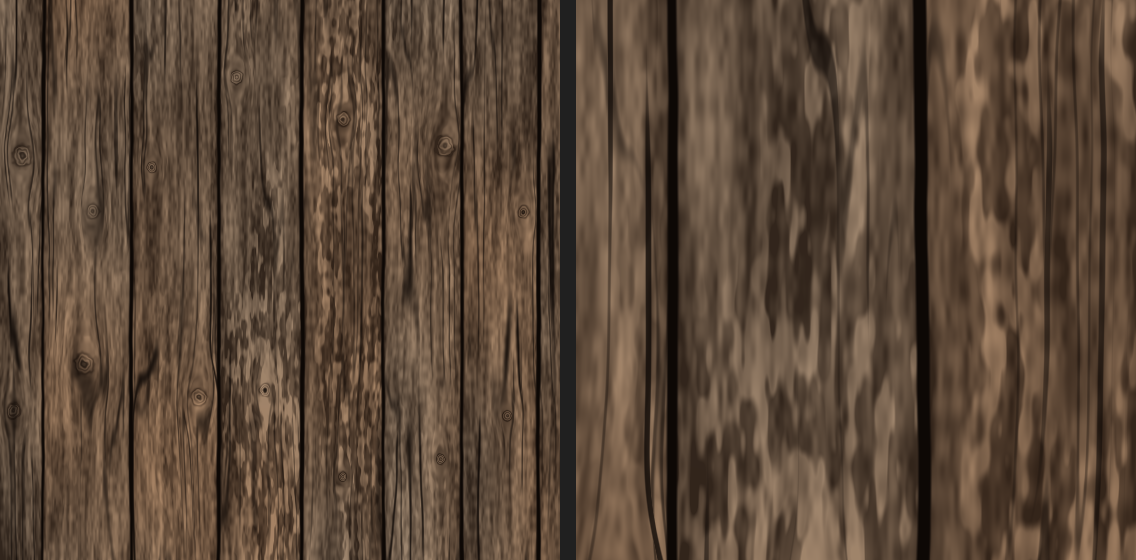
Left: the whole. Right: its middle third, enlarged.
This texture is drawn by a Shadertoy shader. Its source:

```glsl
// Weathered vertical timber boards: seven dark seams split the canvas into eight planks.
// Stretched value noise makes fibres and flakes, its contour lines make cracks,
// and scattered knots bend the grain around them.

const float SEAMS = 7.0;
const float PI = 3.14159;
const vec3 GAP_COLOR = vec3(0.05, 0.03, 0.02);
const vec3 DARK_WOOD = vec3(0.20, 0.145, 0.105);
const vec3 LIGHT_WOOD = vec3(0.63, 0.515, 0.41);

float hash(vec2 p) {
    return fract(sin(dot(p, vec2(127.1, 311.7))) * 43758.545);
}

float noise(vec2 p) {
    vec2 cell = floor(p), f = fract(p);
    f = f * f * (3.0 - 2.0 * f);
    float low = mix(hash(cell), hash(cell + vec2(1, 0)), f.x);
    float high = mix(hash(cell + vec2(0, 1)), hash(cell + vec2(1, 1)), f.x);
    return mix(low, high, f.y);
}

// Horizontal place of a seam, slightly uneven in spacing and along its length
float seamX(float i, float y) {
    float wobble = noise(vec2(i * 7.3, y * 5.0)) - 0.5 + 0.4 * (noise(vec2(i * 3.1, y * 28.0)) - 0.5);
    return 0.078 + 0.1473 * i + 0.02 * sin(PI * i / 6.0) + 0.004 * wobble;
}

// x: plank index, y: signed distance to the nearest seam edge
vec2 plankAt(vec2 p) {
    float id = 0.0, gap = 1.0;
    for (float i = 0.0; i < SEAMS; i++) {
        float x = seamX(i, p.y);
        float halfWidth = mix(0.0016, 0.0036, noise(vec2(i * 5.7, p.y * 6.0)));
        id += step(x, p.x);
        gap = min(gap, abs(p.x - x) - halfWidth);
    }
    return vec2(id, gap);
}

// xy: grain position bent around knots, z: ring tone, w: dark core
vec4 knots(vec2 p, float id) {
    vec2 grain = p;
    float tone = 0.0, core = 0.0;
    float middle = 0.5 * (seamX(id - 1.0, 0.5) + seamX(id, 0.5));
    for (float k = 0.0; k < 2.0; k++) {
        vec2 seed = vec2(id * 3.7 + 1.0, k * 9.1 + 4.0);
        vec2 center = vec2(middle + 0.09 * (hash(seed) - 0.5), 0.5 * (k + 0.15 + 0.7 * hash(seed + 2.0)));
        float radius = mix(0.006, 0.017, hash(seed + 5.0));
        vec2 d = p - center;
        vec2 reach = d / (radius * vec2(2.2, 4.5));
        grain.x -= 0.8 * d.x * exp(-dot(reach, reach));
        float r = length(d * vec2(1.0, 0.85)) / radius + 0.3 * (noise(d * 160.0 + seed) - 0.5);
        float inside = 1.0 - smoothstep(0.7, 1.15, r);
        tone += inside * 0.2 * cos(r * 15.0) - 0.3 * exp(-30.0 * (r - 1.0) * (r - 1.0));
        core = max(core, (1.0 - smoothstep(0.15, 0.55, r)) * hash(seed + 8.0));
    }
    return vec4(grain, tone, core);
}

// Thin lines along the contours of stretched noise, broken up by a patchy mask
float cracks(vec2 p, float frequency, float stretch, float width, float pixel) {
    vec2 q = p * vec2(frequency, stretch);
    float n = noise(q);
    float slope = abs(noise(q + vec2(0.04, 0.0)) - n) / 0.04;
    float d = abs(n - 0.5) / (frequency * max(slope, 0.35));
    float mask = smoothstep(0.42, 0.68, noise(p * vec2(26.0, 4.5) + frequency));
    float w = width * mask;
    return mask * (1.0 - smoothstep(max(w - pixel, 0.0), w + pixel, d));
}

// Brightness of bare wood: broad stains, grain bands, fibres and fine grit
float fibres(vec2 p) {
    float t = 0.24 * noise(p * vec2(16.0, 5.0));
    t += 0.26 * noise(p * vec2(75.0, 4.0));
    t += 0.30 * noise(p * vec2(190.0, 16.0));
    t += 0.20 * noise(p * vec2(330.0, 75.0));
    return 0.52 + 1.55 * (t - 0.5);
}

// Pale chips of worn surface with brown wood between them
float flakes(vec2 p) {
    float chip = 0.6 * noise(p * vec2(150.0, 26.0)) + 0.4 * noise(p * vec2(260.0, 60.0));
    float patches = smoothstep(0.25, 0.65, noise(p * vec2(22.0, 4.0)));
    return patches * (smoothstep(0.40, 0.62, chip) - 0.45);
}

void mainImage(out vec4 fragColor, in vec2 fragCoord) {
    vec2 uv = fragCoord / iResolution.xy;
    float pixel = 1.0 / iResolution.y;
    vec2 plank = plankAt(uv);
    float id = plank.x, gap = plank.y;

    // Grain coordinates, different on each plank
    vec4 knot = knots(uv, id);
    vec2 p = knot.xy + vec2(id * 3.17, id * 5.31);
    p.x += 0.014 * noise(p * vec2(9.0, 3.5)) + 0.003 * noise(p * vec2(20.0, 16.0));

    // Wood tone, with the two middle planks most worn
    float wear = exp(-0.7 * (id - 3.5) * (id - 3.5));
    float tone = fibres(p) + knot.z + 0.08 * (hash(vec2(id, 6.0)) - 0.5);
    tone += (0.12 + 0.45 * wear) * flakes(p);
    tone -= 0.07 * (1.0 - smoothstep(0.0, 0.25, uv.x));
    tone -= 0.22 * exp(-max(gap, 0.0) * 180.0);
    vec3 color = mix(DARK_WOOD, LIGHT_WOOD, clamp(tone, 0.0, 1.0));

    // Warm and grey stains
    float warmth = noise(p * vec2(7.0, 2.5)) - 0.5;
    color *= 1.0 + warmth * vec3(0.08, -0.02, -0.12);

    // Long splits, hairlines, knot hearts and seams
    float split = cracks(p, 38.0, 1.6, 0.0017, pixel);
    float hairline = cracks(p + 7.7, 95.0, 3.2, 0.0008, pixel);
    color = mix(color, GAP_COLOR, max(0.85 * split, 0.55 * hairline) * (1.0 - 0.35 * wear));
    color = mix(color, GAP_COLOR, 0.9 * knot.w);
    color = mix(GAP_COLOR, color, smoothstep(-pixel, pixel + 0.0008, gap));
    fragColor = vec4(color, 1.0);
}
```
